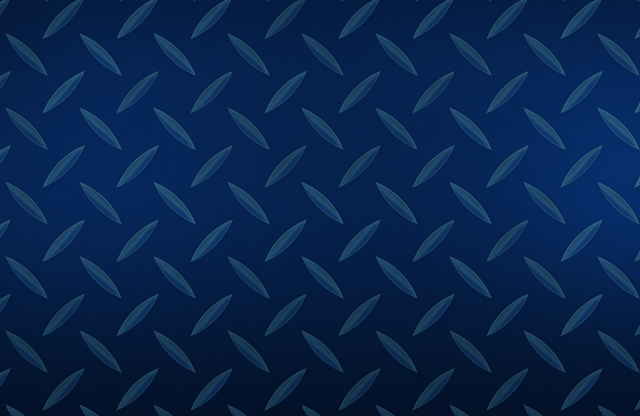
This pattern is drawn by a Shadertoy shader. Its source:

```glsl
const vec2 REPEATS = vec2(8.65, 5.6);        // cells across and down
const vec2 FALLING_CENTRE = vec2(0.36, 0.867);
const vec2 RISING_CENTRE = vec2(0.86, 0.36);
const float HALF_LENGTH = 0.405;             // lug size, in cells
const float HALF_WIDTH = 0.084;
const float RIM_WIDTH = 0.009;
const float RIDGE_WIDTH = 0.008;
const float TONE_VARIATION = 0.12;
const float GRAIN = 0.012;

const vec3 PLATE_DARK = vec3(0.010, 0.060, 0.140);
const vec3 PLATE_LIT = vec3(0.030, 0.180, 0.420);
const vec3 FACE_TEAL = vec3(0.125, 0.300, 0.445);
const vec3 FACE_BLUE = vec3(0.060, 0.210, 0.410);
const vec3 RIM_COLOUR = vec3(0.210, 0.400, 0.510);

float hash(vec2 p) {
    return fract(sin(dot(p, vec2(127.1, 311.7))) * 43758.5453);
}

float noise(vec2 p) {
    vec2 i = floor(p), f = fract(p);
    f = f * f * (3.0 - 2.0 * f);
    return mix(mix(hash(i), hash(i + vec2(1, 0)), f.x),
               mix(hash(i + vec2(0, 1)), hash(i + vec2(1, 1)), f.x), f.y);
}

// Signed distance to a pointed lens; x runs across it, y along it
float lensDistance(vec2 p) {
    float radius = (HALF_LENGTH * HALF_LENGTH + HALF_WIDTH * HALF_WIDTH) / (2.0 * HALF_WIDTH);
    return length(vec2(abs(p.x) + radius - HALF_WIDTH, p.y)) - radius;
}

float glow(vec2 uv, vec2 centre, vec2 size) {
    vec2 d = (uv - centre) / size;
    return exp(-dot(d, d));
}

// Soft light across the plate
float plateLight(vec2 uv) {
    float light = 0.55 * smoothstep(-0.15, 0.55, uv.y);
    light += 0.24 * glow(uv, vec2(0.17, 0.60), vec2(0.24, 0.32));
    light += 0.45 * glow(uv, vec2(1.00, 0.57), vec2(0.20, 0.30));
    light += 0.10 * glow(uv, vec2(0.75, 0.75), vec2(0.20, 0.30));
    light -= 0.16 * smoothstep(0.80, 1.05, uv.y);
    light -= 0.14 * glow(uv, vec2(0.0, 1.0), vec2(0.10, 0.30));
    return clamp(light, 0.0, 1.0);
}

// Colour of a raised lug: teal upper face, blue lower face, ridge and rim
vec3 lugColour(vec2 p, float dist, float aa, float tone) {
    float along = p.y / HALF_LENGTH;
    float ridge = p.x - 0.014 * sin(3.0 * along);
    float taper = 1.0 - along * along;

    float lower = smoothstep(0.012, -0.035, ridge) * smoothstep(0.0, 0.6, taper);
    vec3 colour = mix(FACE_TEAL, FACE_BLUE, lower);
    colour *= 1.0 - 0.18 * smoothstep(0.02, 0.07, p.x);

    float line = 1.0 - smoothstep(RIDGE_WIDTH, RIDGE_WIDTH + aa, abs(ridge));
    colour = mix(colour, RIM_COLOUR, 0.22 * line * taper);

    float rim = 1.0 - smoothstep(RIM_WIDTH, RIM_WIDTH + aa, abs(dist));
    float rimLight = mix(0.35, 0.75, smoothstep(-0.04, 0.04, p.x));
    colour = mix(colour, RIM_COLOUR, rim * rimLight);
    return colour * (1.0 + TONE_VARIATION * (tone - 0.5));
}

void mainImage(out vec4 fragColor, in vec2 fragCoord) {
    vec2 uv = fragCoord / iResolution.xy;
    vec2 grid = uv * REPEATS;
    float aa = REPEATS.y / iResolution.y;

    float light = plateLight(uv);
    vec3 colour = mix(PLATE_DARK, PLATE_LIT, light);

    // One falling and one rising lug per cell
    for (int i = 0; i < 2; i++) {
        bool rising = i == 1;
        vec2 q = grid - (rising ? RISING_CENTRE : FALLING_CENTRE) + 0.5;
        vec2 id = floor(q);
        vec2 cell = q - id - 0.5;
        vec2 axis = normalize(rising ? vec2(1, 1) : vec2(1, -1));
        vec2 upward = axis.yx * (rising ? vec2(-1, 1) : vec2(-1, 1));
        upward *= sign(upward.y);
        vec2 p = vec2(dot(cell, upward), dot(cell, axis));

        float dist = lensDistance(p);
        float tone = hash(id + float(i) * 19.0);
        float mask = 1.0 - smoothstep(-0.5 * aa, 0.5 * aa, dist);

        // Faint dark edge just outside the lug
        colour *= 1.0 - 0.12 * exp(-max(dist, 0.0) * 60.0) * (1.0 - mask);
        vec3 lug = lugColour(p, dist, aa, tone) * mix(0.68, 1.08, light);
        colour = mix(colour, lug, mask);
    }

    // Slight mottling of the paint
    colour *= 1.0 + GRAIN * (noise(grid * 14.0) - 0.5) * 4.0;
    fragColor = vec4(colour, 1.0);
}
```
